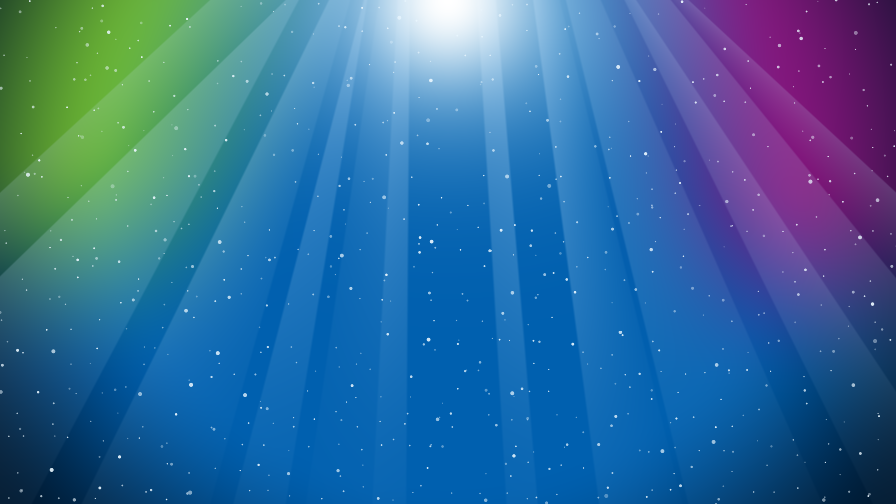
A WebGL 2 fragment shader for this background:

```glsl
#version 300 es
precision highp float;
// Fan of light beams falling through a green, blue and purple haze with drifting specks.

#define GLOW_SIZE 0.018
#define HAZE_WIDTH 0.12
#define HAZE_DEPTH 0.075
#define BEAM_EDGE 0.003
#define BEAM_POWER 1.25
#define VIGNETTE 0.92
#define SPECK_LAYERS 3
#define SPECK_CELL 0.048
#define SPECK_RADIUS 0.0017

uniform vec2 u_resolution;
out vec4 fragColor;

const vec3 BLUE = vec3(0.00, 0.375, 0.685);
const vec3 GREEN = vec3(0.43, 0.73, 0.20);
const vec3 PURPLE = vec3(0.52, 0.08, 0.49);
const vec3 NIGHT = vec3(0.00, 0.07, 0.14);
const vec3 HAZE = vec3(0.68, 0.84, 0.93);
const vec3 BEAM = vec3(0.78, 0.90, 1.00);

// Each beam: left edge at top and bottom, then right edge at top and bottom.
const int BEAM_COUNT = 12;
const vec4 beamEdges[BEAM_COUNT] = vec4[](
    vec4(-0.472, -1.562, -0.322, -1.356), vec4(-0.322, -1.356, -0.296, -0.826),
    vec4(-0.236, -0.727, -0.194, -0.472), vec4(-0.167, -0.426, -0.160, -0.322),
    vec4(-0.137, -0.282, -0.100, -0.150), vec4(-0.100, -0.150, -0.076, -0.083),
    vec4(0.058, 0.116, 0.095, 0.178), vec4(0.169, 0.300, 0.222, 0.465),
    vec4(0.234, 0.477, 0.303, 0.743), vec4(0.350, 0.843, 0.373, 1.037),
    vec4(0.373, 1.037, 0.442, 1.252), vec4(0.442, 1.252, 0.477, 1.556));

// Strength of each beam at its left and right edge.
const vec2 beamShade[BEAM_COUNT] = vec2[](
    vec2(0.14, 0.00), vec2(0.17, 0.13), vec2(0.17, 0.06), vec2(0.15, 0.13),
    vec2(0.05, 0.09), vec2(0.18, 0.15), vec2(0.16, 0.18), vec2(0.19, 0.04),
    vec2(0.12, 0.08), vec2(0.10, 0.19), vec2(0.08, 0.12), vec2(0.00, 0.14));

float hash(vec2 p) {
    return fract(sin(dot(p, vec2(127.1, 311.7))) * 43758.5453);
}

// Colour fields on both sides, darkened towards the corners.
vec3 backdrop(float x, float depth) {
    float green = (1.0 - smoothstep(-0.68, -0.12, x + 0.35 * depth))
                * (1.0 - smoothstep(0.28, 0.78, depth));
    float purple = smoothstep(0.20, 0.66, x - 0.20 * depth)
                 * (1.0 - smoothstep(0.35, 0.80, depth));
    vec3 color = mix(mix(BLUE, GREEN, green), PURPLE, purple);
    float rim = length(vec2(x / 0.95, (depth - 0.35) / 0.9));
    return mix(color, NIGHT, VIGNETTE * smoothstep(0.68, 1.2, rim));
}

float beams(float x, float depth) {
    float light = 0.0;
    float edge = max(BEAM_EDGE, 0.7 / u_resolution.y);
    for (int i = 0; i < BEAM_COUNT; i++) {
        vec4 b = beamEdges[i];
        float left = mix(b.x, b.y, depth);
        float right = mix(b.z, b.w, depth);
        float across = clamp((x - left) / (right - left), 0.0, 1.0);
        float inside = smoothstep(-edge, edge, x - left) * smoothstep(-edge, edge, right - x);
        light += inside * mix(beamShade[i].x, beamShade[i].y, across);
    }
    return light * BEAM_POWER * (1.0 - 0.8 * smoothstep(0.35, 1.05, depth));
}

// Scattered dots: one jittered dot per cell, larger and rarer in each layer.
float specks(vec2 p) {
    float light = 0.0;
    float halfPixel = 0.5 / u_resolution.y;
    for (int i = 0; i < SPECK_LAYERS; i++) {
        float scale = 1.0 + 0.6 * float(i);
        vec2 grid = p / (SPECK_CELL * scale) + 17.3 * float(i);
        vec2 cell = floor(grid);
        vec2 center = 0.15 + 0.7 * vec2(hash(cell), hash(cell + 41.7));
        float size = hash(cell + 83.1);
        float radius = SPECK_RADIUS * scale * mix(0.6, 1.1, size);
        float dist = length(fract(grid) - center) * SPECK_CELL * scale;
        float dotMask = 1.0 - smoothstep(radius - halfPixel, radius + halfPixel, dist);
        float present = step(0.25 + 0.25 * p.y, hash(cell + 19.9));
        light = max(light, dotMask * present * mix(0.3, 0.95, hash(cell + 57.3)));
    }
    return light;
}

void main() {
    vec2 p = (gl_FragCoord.xy - vec2(0.5 * u_resolution.x, 0.0)) / u_resolution.y;
    float depth = 1.0 - p.y;
    vec2 squared = vec2(p.x * p.x, depth * depth);

    vec3 color = backdrop(p.x, depth);
    float haze = exp(-squared.x / HAZE_WIDTH - squared.y / HAZE_DEPTH);
    color = mix(color, HAZE, 0.8 * haze);
    color = mix(color, BEAM, beams(p.x, depth));
    float glow = exp(-(squared.x + squared.y) / GLOW_SIZE);
    color = mix(color, vec3(1.0), glow);
    color = mix(color, vec3(0.92, 0.97, 1.0), specks(p));
    fragColor = vec4(color, 1.0);
}
```
